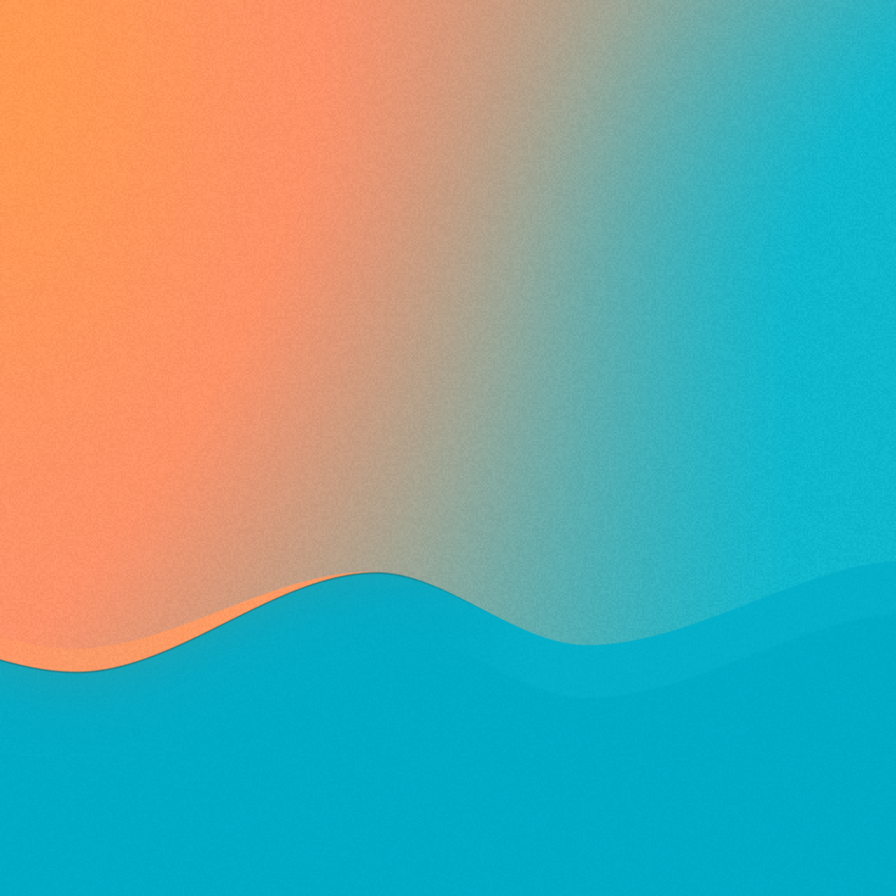
This background is drawn by a three.js fragment shader. Its source:

```glsl
varying vec2 vUv;

float hash(vec2 p) {
  p = fract(p * vec2(0.1031, 0.1137));
  p += dot(p, p.yx + 33.33);
  return fract((p.x + p.y) * p.x * 97.3);
}

// Eased crests and troughs joined at their turning points
float waveHeight(float x) {
  float h = mix(0.315, 0.250, smoothstep(-0.2, 0.085, x));
  h += 0.111 * smoothstep(0.085, 0.42, x);
  h -= 0.081 * smoothstep(0.42, 0.655, x);
  return h + 0.095 * smoothstep(0.655, 1.02, x);
}

// Warm to cool gradient whose two ends bend with height
vec3 skyColor(vec2 p) {
  float drop = 1.0 - p.y;
  float lift = max(p.y - 0.64, 0.0);
  float warmEnd = 0.36 - 0.65 * drop * drop;
  float coolEnd = 0.88 + 1.6 * lift * lift;
  float t = clamp((p.x - warmEnd) / (coolEnd - warmEnd), 0.0, 1.0);
  t = mix(t, smoothstep(0.0, 1.0, t), 0.4);

  vec3 coral = vec3(0.99, 0.57, 0.41);
  vec3 amber = vec3(1.0, 0.60, 0.32);
  vec3 sage = vec3(0.61, 0.65, 0.59);
  vec3 aqua = vec3(0.06, 0.72, 0.805);

  float cornerGlow = 1.0 - smoothstep(0.0, 0.6, length((p - vec2(0.0, 0.95)) * vec2(1.5, 0.9)));
  vec3 warm = mix(coral, amber, cornerGlow);
  vec3 color = mix(warm, sage, clamp(t / 0.45, 0.0, 1.0));
  return mix(color, aqua, clamp((t - 0.45) / 0.55, 0.0, 1.0));
}

vec3 waterColor(vec2 p, float depth) {
  vec3 color = vec3(0.0, 0.672, 0.778);

  // Pale band below the right-hand surface
  float band = 1.0 - smoothstep(0.057, 0.061, depth);
  color = mix(color, vec3(0.015, 0.688, 0.79), band * smoothstep(0.45, 0.62, p.x));

  // Muted shade under the left-hand surface
  float shade = exp(-max(depth, 0.0) * 30.0) * (1.0 - smoothstep(0.35, 0.6, p.x));
  return mix(color, vec3(0.12, 0.64, 0.71), 0.8 * shade);
}

void main() {
  vec2 p = vUv;
  float surface = waveHeight(p.x);
  float depth = surface - p.y;
  float soft = 0.0013;

  vec3 color = skyColor(p);

  // Bright rim that tapers toward the first crest
  float rimWidth = 0.026 * (1.0 - smoothstep(0.1, 0.45, p.x));
  float rim = smoothstep(-soft, soft, depth + rimWidth);
  rim *= 1.0 - smoothstep(0.40, 0.45, p.x);
  color = mix(color, vec3(1.0, 0.605, 0.39), rim * mix(0.65, 1.0, smoothstep(0.0, 0.25, p.x)));

  // Water with a thin dark outline on the left
  color = mix(color, waterColor(p, depth), smoothstep(-soft, soft, depth));
  float outline = 1.0 - smoothstep(0.0, 0.0022, abs(depth - 0.0005));
  color *= 1.0 - 0.2 * outline * (1.0 - smoothstep(0.4, 0.6, p.x));

  // Fine grain, softer in the water
  float grain = hash(floor(p * 512.0)) - 0.5;
  color += grain * mix(0.035, 0.015, step(0.0, depth));

  gl_FragColor = vec4(clamp(color, 0.0, 1.0), 1.0);
}
```
